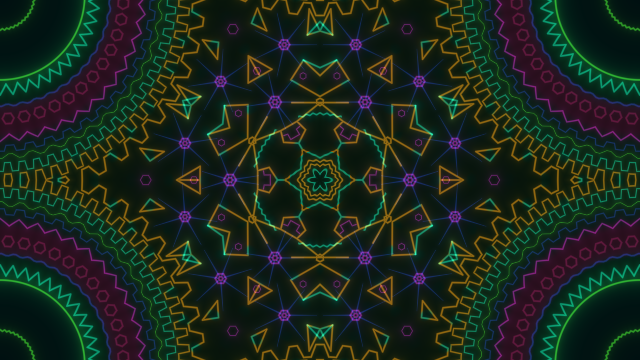
This pattern is drawn by a Shadertoy shader. Its source:

```glsl
// Neon six-fold kaleidoscope: a star rosette, glowing nodes and toothed corner rings.
const float TAU = 6.28318;

float seg(vec2 p, vec2 a, vec2 b) {
    vec2 ap = p - a, ab = b - a;
    return length(ap - ab * clamp(dot(ap, ab) / dot(ab, ab), 0.0, 1.0));
}

float triangle(vec2 p, vec2 a, vec2 b, vec2 c) {
    return min(seg(p, a, b), min(seg(p, b, c), seg(p, c, a)));
}

float hexagon(vec2 p, float radius) {
    p = abs(p);
    return abs(max(p.x * 0.866 + p.y * 0.5, p.y) - radius);
}

// Toothed ring: a ramp of 0.5 gives a zigzag, smaller ramps give square teeth
float teeth(float d, float angle, float radius, float height, float count, float ramp) {
    float arc = TAU * radius / count;
    vec2 p = vec2(abs(fract(angle * count / TAU) - 0.5) * arc, d - radius);
    vec2 low = vec2((0.25 - 0.5 * ramp) * arc, -0.5 * height);
    vec2 high = vec2((0.25 + 0.5 * ramp) * arc, 0.5 * height);
    float flats = min(seg(p, vec2(-0.001, low.y), low), seg(p, high, vec2(0.5 * arc + 0.001, high.y)));
    return min(seg(p, low, high), flats);
}

// Thin line core with a soft halo
float neon(float d, float halo) {
    float px = 1.0 / iResolution.y;
    return 0.52 * (1.0 - smoothstep(0.0004, 0.0018 + px, d))
         + halo * (exp(-d * 150.0) + 0.5 * exp(-d * 34.0));
}

void mainImage(out vec4 fragColor, in vec2 fragCoord) {
    vec2 p = (fragCoord - 0.5 * iResolution.xy) / iResolution.y;

    // Fold the plane into one 30 degree wedge
    float r = length(p);
    float a = abs(mod(atan(p.y, p.x + 1e-6) + TAU / 12.0, TAU / 6.0) - TAU / 12.0);
    vec2 q = r * vec2(cos(a), sin(a));
    // The same wedge seen along its upper edge
    vec2 s = vec2(dot(q, vec2(0.866, 0.5)), dot(q, vec2(0.5, -0.866)));

    float gold = 1.0, cyan = 1.0, violet = 1.0, blue = 1.0, green = 1.0;

    // Central flower, wavy rings and star
    cyan = min(cyan, abs(r - 0.025 - 0.008 * cos(6.0 * a)) * 0.75);
    for (float i = 0.0; i < 2.0; i++)
        gold = min(gold, abs(r - 0.044 - 0.012 * i - 0.004 * cos(6.0 * a) - 0.002 * cos(18.0 * a)));
    float star = seg(q, vec2(0.097, 0.0), vec2(0.054, 0.031)) + 0.0006 * sin(r * 500.0);
    if (r > 0.085) gold = min(gold, star);
    else cyan = min(cyan, star);

    // Inner crests with stepped violet hearts
    gold = min(gold, seg(q, vec2(0.097, 0.0), vec2(0.118, 0.0)));
    gold = min(gold, seg(q, vec2(0.118, 0.0), vec2(0.141, 0.035)));
    gold = min(gold, seg(q, vec2(0.141, 0.035), vec2(0.173, 0.026)));
    gold = min(gold, seg(q, vec2(0.173, 0.026), vec2(0.173, 0.0)));
    violet = min(violet, seg(q, vec2(0.138, 0.0), vec2(0.138, 0.014)) + 0.001);
    violet = min(violet, seg(q, vec2(0.138, 0.014), vec2(0.155, 0.014)) + 0.001);
    violet = min(violet, seg(q, vec2(0.155, 0.014), vec2(0.157, 0.025)) + 0.001);

    // Scalloped circle and the knots on it
    float scallop = abs(r - 0.184 - 0.002 * cos(60.0 * a));
    cyan = min(cyan, scallop + 0.15 * max(0.0, 0.2 - a));
    vec2 knot = vec2(0.186, 0.108);
    gold = min(gold, seg(q, vec2(0.173, 0.026), knot));
    gold = min(gold, seg(q, vec2(0.225, 0.04), knot));
    gold = min(gold, hexagon(s - vec2(0.217, 0.0), 0.009));

    // Winged shapes along the upper edge, arrowheads along the lower one
    gold = min(gold, seg(s, vec2(0.232, 0.0), vec2(0.278, 0.081)));
    gold = min(gold, seg(s, vec2(0.278, 0.081), vec2(0.333, 0.046)));
    gold = min(gold, seg(s, vec2(0.333, 0.046), vec2(0.29, 0.0)));
    cyan = min(cyan, seg(s, vec2(0.333, 0.046), vec2(0.312, 0.0)));
    violet = min(violet, hexagon(s - vec2(0.289, 0.047), 0.008) + 0.0015);
    gold = min(gold, triangle(q, vec2(0.333, 0.0), vec2(0.333, 0.038), vec2(0.398, 0.0)));
    violet = min(violet, hexagon(q - vec2(0.35, 0.0), 0.009) + 0.0015);

    // Outer arrowheads
    gold = min(gold, triangle(q, vec2(0.433, 0.079), vec2(0.472, 0.053), vec2(0.5, 0.088)));
    gold = min(gold, triangle(s, vec2(0.414, 0.0), vec2(0.403, 0.035), vec2(0.475, 0.03)));
    cyan = min(cyan, seg(s, vec2(0.403, 0.035), vec2(0.44, 0.0)));

    // Violet nodes and their blue rays
    vec2 node = vec2(0.375, 0.102), hub = vec2(0.25, 0.0);
    violet = min(violet, min(hexagon(q - hub, 0.015), hexagon(q - hub, 0.006)));
    violet = min(violet, min(hexagon(q - node, 0.013), hexagon(q - node, 0.005)));
    violet = min(violet, hexagon(q - vec2(0.484, 0.0), 0.013) + 0.0015);
    for (float i = 0.0; i < 7.0; i++) {
        vec2 ray = vec2(cos(i * TAU / 7.0 + 0.3), sin(i * TAU / 7.0 + 0.3));
        blue = min(blue, seg(q, node + 0.01 * ray, node + 0.09 * ray) + 0.025 * distance(q, node));
        blue = min(blue, seg(q, hub + 0.01 * ray, hub + 0.08 * ray) + 0.025 * distance(q, hub));
    }

    // Toothed rings around each corner
    vec2 c = q - 1.026 * vec2(0.866, 0.5);
    float d = length(c);
    float turn = abs(atan(dot(c, vec2(-0.5, 0.866)), -dot(c, vec2(0.866, 0.5))));
    green = min(abs(d - 0.235), teeth(d, turn, 0.095, 0.004, 48.0, 0.5));
    cyan = min(cyan, teeth(d, turn, 0.262, 0.03, 48.0, 0.5));
    blue = min(blue, teeth(d, turn, 0.306, 0.005, 48.0, 0.3));
    vec2 cell = vec2((fract(turn * 48.0 / TAU) - 0.5) * TAU * d / 48.0, d - 0.343);
    float chain = hexagon(cell, 0.014);
    violet = min(violet, teeth(d, turn, 0.396, 0.02, 48.0, 0.5) + 0.0005);
    blue = min(blue, teeth(d, turn, 0.425, 0.016, 48.0, 0.1) + 0.001);
    green = min(green, teeth(d, turn, 0.447, 0.012, 48.0, 0.3) + 0.002);
    cyan = min(cyan, teeth(d, turn, 0.477, 0.024, 72.0, 0.1) + 0.001);
    gold = min(gold, teeth(d, turn, 0.512, 0.03, 72.0, 0.1) + 0.0005);
    gold = min(gold, teeth(d, turn, 0.552, 0.034, 48.0, 0.2));

    // Dark ground, tinted by the rings
    vec3 col = vec3(0.012, 0.072, 0.036);
    col = mix(vec3(0.0, 0.06, 0.065), col, smoothstep(0.2, 0.3, d));
    float band = smoothstep(0.295, 0.315, d) * (1.0 - smoothstep(0.375, 0.41, d));
    col = mix(col, vec3(0.13, 0.045, 0.085), band);
    col += vec3(0.0, 0.11, 0.05) * exp(-abs(d - 0.25) * 30.0);

    // Light the lines, with gold fading to cyan in places
    float shift = smoothstep(0.45, 0.95, sin(q.x * 61.0 + 1.0) * cos(q.y * 47.0));
    col += mix(vec3(0.8, 0.47, 0.03), vec3(0.1, 0.66, 0.5), shift) * neon(gold, 0.12);
    col += vec3(0.04, 0.68, 0.54) * neon(cyan, 0.1);
    col += vec3(0.62, 0.1, 0.6) * neon(violet, 0.13);
    col += vec3(0.1, 0.2, 0.72) * neon(blue, 0.08) * 0.75;
    col += vec3(0.25, 0.75, 0.12) * neon(green, 0.13);
    col += vec3(0.35, 0.06, 0.2) * neon(chain, 0.08) * band;
    fragColor = vec4(min(col, 1.0), 1.0);
}
```
